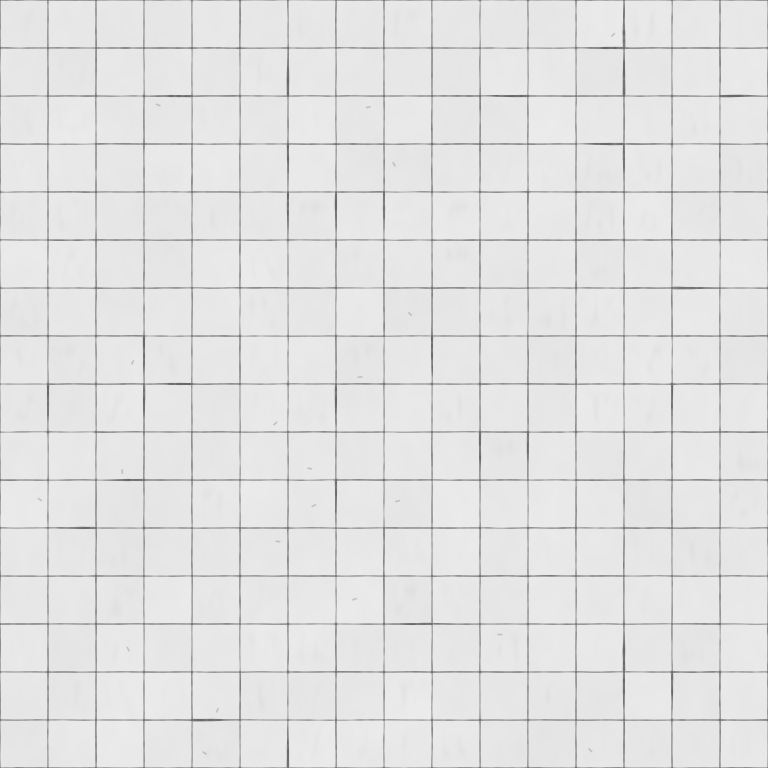
This texture is drawn by a WebGL 2 fragment shader. Its source:

```glsl
#version 300 es
precision highp float;

uniform vec2 u_resolution;
out vec4 fragColor;

const float TILES = 16.0;            // repeats across and down
const vec3 TILE_COLOR = vec3(0.907);
const vec3 JOINT_COLOR = vec3(0.41);
const vec3 DOT_COLOR = vec3(0.47);
const vec3 CHIP_COLOR = vec3(0.62);
const float JOINT_HALF = 0.0105;     // lengths are in tiles
const float JOINT_VARIATION = 0.005;
const float JOINT_WOBBLE = 0.006;
const float WORN_SHARE = 0.07;       // share of widened joint segments
const float WORN_EXTRA = 0.013;
const float DOT_RADIUS = 0.030;
const float TONE_VARIATION = 0.012;
const float CLOUD_STRENGTH = 0.014;
const float SMUDGE_STRENGTH = 0.045;
const float CHIP_SHARE = 0.10;

vec2 hash2(vec2 p) {
    vec3 q = fract(vec3(p.xyx) * vec3(0.1031, 0.1030, 0.0973));
    q += dot(q, q.yzx + 33.33);
    return fract((q.xx + q.yz) * q.zy);
}

// Random pair per tile, wrapping over the canvas
vec2 tileHash(vec2 cell, float seed) {
    return hash2(mod(cell, TILES) + seed * 37.0);
}

float gradientAt(vec2 cell, vec2 offset, vec2 period, float seed) {
    float angle = 6.28318 * hash2(mod(cell, period) + seed * 53.0).x;
    return dot(vec2(cos(angle), sin(angle)), offset);
}

// Gradient noise, about -0.7 to 0.7, repeating after a whole period
float noise(vec2 p, vec2 period, float seed) {
    vec2 i = floor(p), f = p - i;
    vec2 u = f * f * f * (f * (f * 6.0 - 15.0) + 10.0);
    vec2 e = vec2(1.0, 0.0);
    float low = mix(gradientAt(i, f, period, seed),
                    gradientAt(i + e, f - e, period, seed), u.x);
    float high = mix(gradientAt(i + e.yx, f - e.yx, period, seed),
                     gradientAt(i + 1.0, f - 1.0, period, seed), u.x);
    return mix(low, high, u.y);
}

// Noise over the tile grid with a whole number of cells per tile
float tileNoise(vec2 p, vec2 scale, float seed) {
    return noise(p * scale, TILES * scale, seed);
}

// Share of a pixel covered by a band
float bandCoverage(float d, float halfWidth, float pixel) {
    float overlap = min(d + 0.5 * pixel, halfWidth) - max(d - 0.5 * pixel, -halfWidth);
    return clamp(overlap / pixel, 0.0, 1.0);
}

// Joint near a whole number of "across", running in the direction of "along"
float joint(float across, float along, float pixel, float seed) {
    float line = round(across);
    vec2 track = vec2(line + 0.5, along);
    vec2 random = tileHash(vec2(line, floor(along)), seed);
    float t = fract(along);
    float taper = random.y < 0.5 ? t : 1.0 - t;
    float worn = step(1.0 - WORN_SHARE, random.x) * smoothstep(0.0, 0.7, taper);
    float halfWidth = JOINT_HALF + WORN_EXTRA * worn
        + JOINT_VARIATION * (random.y - 0.5)
        + JOINT_VARIATION * tileNoise(track, vec2(1.0, 5.0), seed);
    float wobble = JOINT_WOBBLE * tileNoise(track, vec2(1.0, 2.0), seed + 1.0);
    float ink = 0.92 + 0.25 * tileNoise(track, vec2(1.0, 9.0), seed + 2.0);
    return bandCoverage(across - line - wobble, halfWidth, pixel) * clamp(ink, 0.0, 1.0);
}

// Small tilted chip, present in a few tiles only
float chip(vec2 cell, vec2 local, float pixel, float seed) {
    vec2 choice = tileHash(cell, seed);
    vec2 d = local - mix(vec2(0.14), vec2(0.86), tileHash(cell, seed + 1.0));
    float angle = 3.14159 * choice.y;
    d = mat2(cos(angle), -sin(angle), sin(angle), cos(angle)) * d;
    d.x -= clamp(d.x, -0.035, 0.035);
    float shape = 1.0 - smoothstep(0.0, 0.012 + pixel, length(d));
    return shape * step(1.0 - CHIP_SHARE, choice.x);
}

void main() {
    vec2 p = gl_FragCoord.xy / u_resolution * TILES;
    vec2 pixel = TILES / u_resolution;
    vec2 cell = floor(p), local = fract(p);

    // Glaze: tone per tile, broad clouds and fine mottling
    float tone = TONE_VARIATION * (tileHash(cell, 1.0).x - 0.5);
    tone += CLOUD_STRENGTH * tileNoise(p, vec2(0.5), 2.0);
    tone += 0.6 * CLOUD_STRENGTH * tileNoise(p, vec2(3.0, 2.0), 3.0);

    // Faint upright smudges inside some tiles
    vec2 inset = smoothstep(vec2(0.05), vec2(0.35), 0.5 - abs(local - 0.5));
    float amount = smoothstep(0.45, 1.0, tileHash(cell, 4.0).x) * inset.x * inset.y;
    tone -= SMUDGE_STRENGTH * amount * max(tileNoise(p, vec2(6.0, 2.0), 5.0), 0.0);
    vec3 color = TILE_COLOR + tone;

    // Wear
    color = mix(color, CHIP_COLOR, 0.55 * chip(cell, local, pixel.y, 6.0));

    // Joints and the dots where they cross
    float lines = max(joint(p.x, p.y, pixel.x, 8.0), joint(p.y, p.x, pixel.y, 12.0));
    color = mix(color, JOINT_COLOR, lines);
    vec2 crossing = round(p);
    float radius = DOT_RADIUS * (0.8 + 0.4 * tileHash(crossing, 16.0).x);
    float dotMask = 1.0 - smoothstep(-0.5, 0.5, (length(p - crossing) - radius) / pixel.y);
    color = mix(color, DOT_COLOR, 0.75 * dotMask);

    fragColor = vec4(color, 1.0);
}
```
